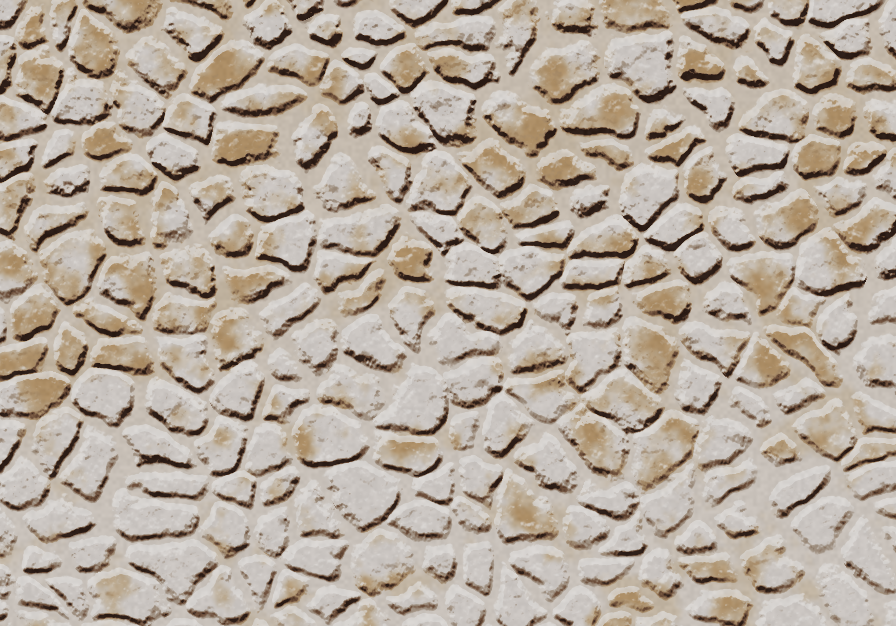
Give the GLSL for this texture, as a Shadertoy shader.

```glsl
const vec2 STONES_PER_HEIGHT = vec2(10.0, 15.0);
const vec2 CELL_SHAPE = vec2(1.4, 1.0);

const vec3 PALE = vec3(0.79, 0.77, 0.755);
const vec3 CHALK = vec3(0.86, 0.85, 0.84);
const vec3 SAND = vec3(0.74, 0.68, 0.59);
const vec3 MORTAR = vec3(0.77, 0.73, 0.68);
const vec3 OCHRE = vec3(0.66, 0.53, 0.36);
const vec3 DUSK = vec3(0.62, 0.56, 0.50);
const vec3 BROWN = vec3(0.43, 0.31, 0.23);
const vec3 CREVICE = vec3(0.17, 0.11, 0.085);

vec2 hash2(vec2 p) {
    vec3 q = fract(p.xyx * vec3(0.1031, 0.1030, 0.0973));
    q += dot(q, q.yzx + 33.33);
    return fract((q.xx + q.yz) * q.zy);
}

float noise(vec2 p) {
    vec2 i = floor(p), f = fract(p);
    f = f * f * (3.0 - 2.0 * f);
    float low = mix(hash2(i).x, hash2(i + vec2(1, 0)).x, f.x);
    float high = mix(hash2(i + vec2(0, 1)).x, hash2(i + vec2(1, 1)).x, f.x);
    return mix(low, high, f.y);
}

float fbm(vec2 p, int octaves) {
    float sum = 0.0, gain = 0.5;
    for (int i = 0; i < octaves; i++) {
        sum += gain * noise(p);
        p = mat2(1.6, 1.2, -1.2, 1.6) * p + 17.3;
        gain *= 0.5;
    }
    return sum;
}

// Jittered stone centre in a staggered course
vec2 stoneCentre(vec2 cell) {
    float stagger = 0.5 * mod(cell.y, 2.0) - 0.25;
    return cell + 0.5 + vec2(stagger, 0.0) + 0.76 * (hash2(cell + 40.0) - 0.5);
}

// Rounded distance to the cell border, and the cell itself
vec3 stoneCell(vec2 p) {
    vec2 base = floor(p), nearest = base, toNearest = vec2(9.0);
    for (int y = -2; y <= 2; y++)
    for (int x = -2; x <= 2; x++) {
        vec2 cell = base + vec2(x, y);
        vec2 d = (stoneCentre(cell) - p) * CELL_SHAPE;
        if (dot(d, d) < dot(toNearest, toNearest)) {
            toNearest = d;
            nearest = cell;
        }
    }
    float sum = 0.0;
    for (int y = -2; y <= 2; y++)
    for (int x = -2; x <= 2; x++) {
        vec2 cell = nearest + vec2(x, y);
        if (x == 0 && y == 0) continue;
        vec2 d = (stoneCentre(cell) - p) * CELL_SHAPE;
        float border = dot(0.5 * (d + toNearest), normalize(d - toNearest));
        sum += exp(-16.0 * border);
    }
    return vec3(-log(sum) / 16.0, nearest);
}

// Relief height, stone coverage and stone identity
vec4 wall(vec2 uv) {
    vec2 bend = vec2(noise(uv * 6.0), noise(uv * 6.0 + 31.0)) - 0.5;
    vec2 ripple = vec2(noise(uv * 28.0 + 7.0), noise(uv * 28.0 + 53.0)) - 0.5;
    vec3 stone = stoneCell((uv + 0.06 * bend + 0.016 * ripple) * STONES_PER_HEIGHT);
    float rough = fbm(uv * 45.0, 4);
    float size = hash2(stone.yz).x;
    float inset = mix(0.0, 0.13, size * size);
    float body = smoothstep(inset, inset + 0.2, stone.x + 0.22 * (rough - 0.47));
    float height = body * mix(0.55, 1.0, hash2(stone.yz + 9.0).y);
    return vec4(height + rough * mix(0.22, 0.95, body), body, stone.yz);
}

void mainImage(out vec4 fragColor, in vec2 fragCoord) {
    vec2 uv = fragCoord / iResolution.y;
    vec4 here = wall(uv);
    float slope = here.x - wall(uv + vec2(-0.0012, 0.004)).x;
    float castShadow = max(0.0, wall(uv + vec2(-0.002, 0.011)).x - here.x);

    // Weathering grows warmer and darker towards the top
    float rise = smoothstep(0.05, 0.9, uv.y + 0.35 * (noise(uv * 3.0) - 0.5));
    float stain = fbm(uv * 17.0 + 80.0, 4);
    float grain = noise(uv * 170.0) - 0.5;
    vec2 tint = hash2(here.zw + 21.0);

    // Stone and mortar pigments
    float warmth = stain + 0.22 * (tint.x - 0.5) + 0.12 * (rise - 0.5);
    vec3 stoneColor = mix(PALE, SAND, smoothstep(0.42, 0.62, warmth));
    stoneColor = mix(stoneColor, OCHRE, 0.85 * smoothstep(0.53, 0.74, warmth));
    vec3 mortarColor = mix(PALE, MORTAR, 0.35 + 0.65 * rise);
    mortarColor = mix(mortarColor, SAND, 0.7 * smoothstep(0.45, 0.7, stain));
    vec3 color = mix(mortarColor, stoneColor, here.y);

    // Overhead light, shaded undersides and contact shadows
    float shade = 2.3 * max(0.0, -slope) + 0.2 * castShadow;
    shade *= mix(0.5, 1.35, noise(uv * 24.0 + 11.0)) * mix(0.68, 1.15, rise);
    color = mix(color, CHALK, 0.75 * smoothstep(0.02, 0.2, slope));
    vec3 soft = mix(DUSK, OCHRE, 0.7 * smoothstep(0.42, 0.6, warmth));
    color = mix(color, soft, smoothstep(0.1, 0.36, shade));
    color = mix(color, BROWN, smoothstep(0.36, 0.68, shade));
    color = mix(color, CREVICE, smoothstep(0.66, 1.0, shade));

    fragColor = vec4(clamp(color + 0.045 * grain, 0.0, 1.0), 1.0);
}
```
